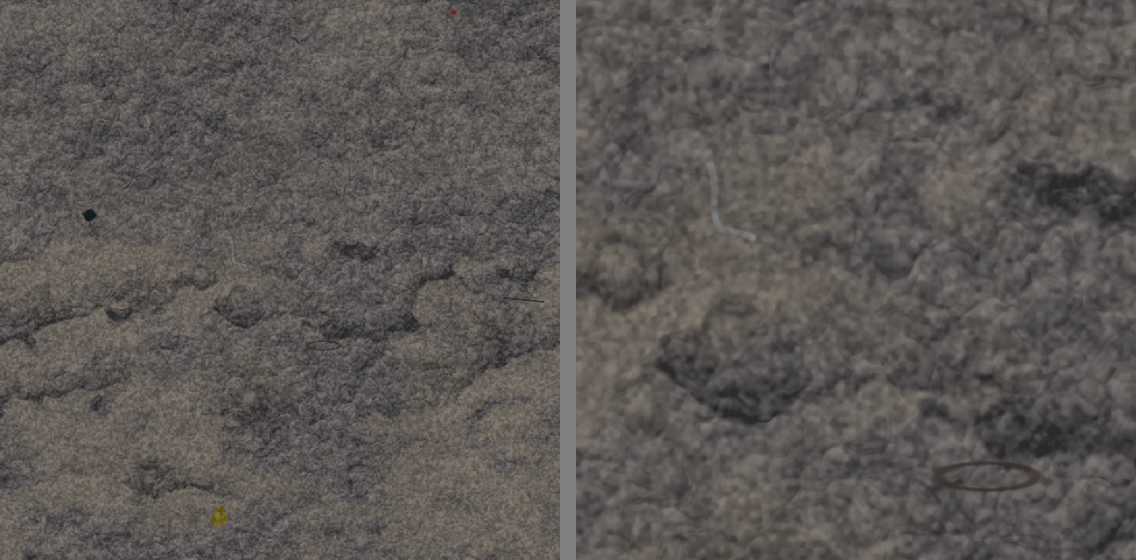
Left, the full canvas; right, a detail of the centre.
A WebGL 2 fragment shader for this texture:

```glsl
#version 300 es
precision highp float;

uniform vec2 u_resolution;
out vec4 fragColor;

vec2 hash2(vec2 p) {
    vec3 q = fract(p.xyx * vec3(0.1031, 0.1030, 0.0973));
    q += dot(q, q.yzx + 33.33);
    return fract((q.xx + q.yz) * q.zy);
}

// Smooth cellular noise: random cell values blended by distance.
float softCells(vec2 p, float seed) {
    vec2 cell = floor(p), local = p - cell;
    float total = 0.0, weights = 0.0;
    for (int j = -1; j <= 1; j++) {
        for (int i = -1; i <= 1; i++) {
            vec2 neighbour = vec2(i, j);
            vec2 rnd = hash2(cell + neighbour + seed);
            vec2 offset = neighbour + 0.2 + 0.6 * rnd - local;
            float weight = exp(-5.0 * dot(offset, offset));
            total += weight * fract(rnd.x * 7.31 + rnd.y * 13.7);
            weights += weight;
        }
    }
    return total / weights;
}

// Height of rounded lumps with random radius, one per cell.
float clods(vec2 p, float seed) {
    vec2 cell = floor(p), local = p - cell;
    float height = 0.0;
    for (int j = -1; j <= 1; j++) {
        for (int i = -1; i <= 1; i++) {
            vec2 neighbour = vec2(i, j);
            vec2 rnd = hash2(cell + neighbour + seed);
            vec2 offset = neighbour + rnd - local;
            float radius = mix(0.3, 0.85, fract(rnd.x * 9.7 + rnd.y * 5.3));
            height = max(height, radius - dot(offset, offset) / radius);
        }
    }
    return height;
}

float soilHeight(vec2 p, float roughness) {
    float coarse = clods(p * 19.0, 11.0) / 19.0;
    float medium = clods(p * 43.0, 37.0) / 43.0;
    float fine = clods(p * 95.0, 71.0) / 95.0;
    return roughness * (0.6 * coarse + 0.75 * medium) + mix(0.35, 0.85, roughness) * fine;
}

// Shadow gathers slowly down a drift, then ends at a crisp ledge.
float ledgeShadow(float phase, float start, float edge) {
    float s = fract(phase);
    return smoothstep(start, edge, s) * (1.0 - smoothstep(edge, 1.0, s));
}

float segmentMask(vec2 p, vec2 a, vec2 b, float width) {
    vec2 along = b - a;
    float t = clamp(dot(p - a, along) / dot(along, along), 0.0, 1.0);
    return 1.0 - smoothstep(width * 0.4, width * 1.4, length(p - a - along * t));
}

float ellipseDistance(vec2 p, vec2 radii) {
    return (length(p / radii) - 1.0) * min(radii.x, radii.y);
}

float discMask(vec2 p, vec2 radii) {
    return 1.0 - smoothstep(-0.002, 0.002, ellipseDistance(p, radii));
}

void main() {
    vec2 p = gl_FragCoord.xy / u_resolution.y;
    float lower = 1.0 - smoothstep(0.52, 0.64, p.y);

    // Wavering of lump outlines
    vec2 wobble = vec2(softCells(p * 60.0, 3.0), softCells(p * 60.0, 19.0)) - 0.5;
    vec2 soil = p + 0.014 * wobble;

    // Wind-laid drifts and their ledges
    float broad = softCells(p * vec2(4.0, 9.0), 5.0);
    float patches = softCells(soil * vec2(10.0, 19.0), 29.0);
    float crumbs = softCells(soil * vec2(26.0, 38.0), 53.0);
    float phase = 7.0 * (1.0 - p.y) + 1.3 * softCells(p * vec2(2.5, 3.5), 43.0)
        + 0.5 * patches + 0.3 * crumbs;
    float gate = mix(0.15, 1.0, lower) * smoothstep(0.35, 0.65, softCells(p * vec2(5.0, 8.0), 61.0));
    float shade = gate * ledgeShadow(phase, 0.45, 0.92);
    float crevice = gate * ledgeShadow(phase, 0.8, 0.95);

    // Crumbly ground above, smoother sand in patches below
    float cover = 0.38 * broad + 0.37 * patches + 0.25 * crumbs;
    float smoothSand = smoothstep(0.33, 0.62, cover) * mix(0.55, 1.0, lower);
    float roughness = mix(1.0, 0.42, smoothSand * (1.0 - shade));

    // Relief lit from above
    float stepSize = 0.003;
    vec2 toLight = vec2(-0.35, 0.94) * stepSize;
    float height = soilHeight(soil, roughness);
    float slope = (height - soilHeight(soil + toLight, roughness)) / stepSize;
    float gaps = 1.0 - smoothstep(0.0, 0.35, clods(soil * 43.0, 37.0));
    float pits = 1.0 - smoothstep(0.0, 0.4, clods(soil * 95.0, 71.0));

    // Sand grains
    float grain = 0.12 * (softCells(p * 270.0, 7.0) - 0.5) + 0.075 * (softCells(p * 140.0, 83.0) - 0.5);

    float relief = 0.034 * clamp(slope, -2.2, 2.2) - (0.03 * gaps + 0.02 * pits) * roughness;
    float tone = 0.379 + relief + grain;
    tone += 0.035 * (smoothSand - 0.4) + 0.05 * (broad - 0.5) + 0.04 * (crumbs - 0.5);
    tone += 0.008 * lower - 0.055 * shade - 0.08 * crevice;
    tone = clamp(tone, 0.17, 0.5);

    float warmth = clamp(0.22 + 0.5 * smoothSand + 3.5 * (tone - grain - 0.375), 0.0, 1.0);
    vec3 color = tone * mix(vec3(1.0, 0.968, 0.978), vec3(1.0, 0.932, 0.85), warmth);

    // Scattered debris
    vec2 bent = p + 0.009 * wobble;
    float ring = abs(ellipseDistance(p - vec2(0.578, 0.383), vec2(0.029, 0.008)));
    color = mix(color, vec3(0.22, 0.18, 0.16), 0.75 * (1.0 - smoothstep(0.0003, 0.0018, ring)));
    color = mix(color, vec3(0.17, 0.16, 0.16), 0.85 * segmentMask(p, vec2(0.9, 0.468), vec2(0.97, 0.461), 0.0015));
    float fibre = max(segmentMask(bent, vec2(0.414, 0.575), vec2(0.42, 0.53), 0.0025),
        segmentMask(bent, vec2(0.42, 0.53), vec2(0.442, 0.522), 0.0025));
    fibre = max(fibre, 0.7 * segmentMask(p, vec2(0.7, 0.493), vec2(0.755, 0.476), 0.001));
    color = mix(color, vec3(0.48, 0.49, 0.49) + grain, 0.7 * fibre);
    color = mix(color, vec3(0.07, 0.11, 0.12), discMask(bent - vec2(0.161, 0.615), vec2(0.011, 0.009)));
    color = mix(color, vec3(0.42, 0.37, 0.13) + grain, discMask(bent - vec2(0.394, 0.075), vec2(0.013, 0.017)));
    color = mix(color, vec3(0.45, 0.13, 0.11), discMask(p - vec2(0.81, 0.978), vec2(0.005, 0.004)));

    fragColor = vec4(color, 1.0);
}
```
